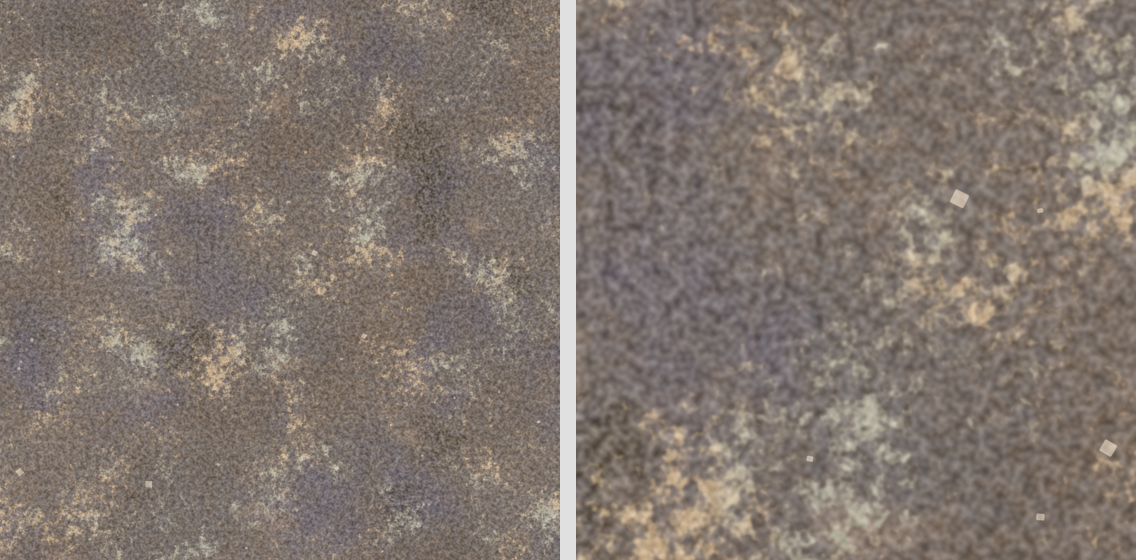
Left, the full canvas; right, a detail of the centre.
A WebGL 2 fragment shader for this texture:

```glsl
#version 300 es
precision highp float;
// Weathered earthen ground: brown grit under broken pale crust, with violet
// stains, dark pitted patches and a few stone chips. Layers of rotated
// gradient noise drive the masks; chips are scattered on a jittered grid.
uniform vec2 u_resolution;
out vec4 fragColor;

const float TAU = 6.2831853;
const vec3 SOIL = vec3(0.487, 0.441, 0.409);
const vec3 VIOLET = vec3(0.435, 0.408, 0.445);
const vec3 PIT = vec3(0.385, 0.350, 0.300);
const vec3 WARM_CRUST = vec3(0.820, 0.715, 0.580);
const vec3 GREY_CRUST = vec3(0.730, 0.720, 0.650);
const vec3 PEACH = vec3(0.660, 0.565, 0.490);
const vec3 CHIP = vec3(0.820, 0.755, 0.680);

vec2 hash2(vec2 p) {
  vec3 q = fract(p.xyx * vec3(0.1031, 0.1030, 0.0973));
  q += dot(q, q.yzx + 33.33);
  return fract((q.xx + q.yz) * q.zy);
}

float cornerSlope(vec2 cell, vec2 corner, vec2 f) {
  float angle = TAU * hash2(cell + corner).x;
  return dot(vec2(cos(angle), sin(angle)), f - corner);
}

float gradientNoise(vec2 p) {
  vec2 cell = floor(p), f = p - cell;
  vec2 w = f * f * f * (f * (f * 6.0 - 15.0) + 10.0);
  float low = mix(cornerSlope(cell, vec2(0, 0), f), cornerSlope(cell, vec2(1, 0), f), w.x);
  float high = mix(cornerSlope(cell, vec2(0, 1), f), cornerSlope(cell, vec2(1, 1), f), w.x);
  return mix(low, high, w.y);
}

// Octaves are rotated so the lattice directions never line up.
float fbm(vec2 p, int octaves, float gain) {
  float sum = 0.0, amplitude = 1.0;
  for (int i = 0; i < octaves; i++) {
    sum += amplitude * gradientNoise(p);
    p = mat2(1.6, 1.2, -1.2, 1.6) * p + 17.3;
    amplitude *= gain;
  }
  return sum;
}

// Coverage of one rotated, slightly rounded chip.
float chipShape(vec2 p, float angle, vec2 halfSize, float edge) {
  float c = cos(angle), s = sin(angle);
  vec2 d = abs(mat2(c, -s, s, c) * p) - halfSize;
  float dist = length(max(d, 0.0)) + min(max(d.x, d.y), 0.0) - 0.001;
  return 1.0 - smoothstep(-edge, edge, dist);
}

float scatterChips(vec2 uv, float cells, float chance, float edge) {
  vec2 home = floor(uv * cells);
  float cover = 0.0;
  for (int y = -1; y <= 1; y++) {
    for (int x = -1; x <= 1; x++) {
      vec2 cell = home + vec2(x, y);
      vec2 place = hash2(cell + 41.0), look = hash2(cell + 97.0);
      float present = step(hash2(cell + 151.0).x, chance);
      float size = mix(0.0008, 0.0050, look.x * look.x * look.x);
      vec2 halfSize = size * vec2(1.0, mix(0.4, 1.0, look.y));
      vec2 offset = uv - (cell + place) / cells;
      cover = max(cover, present * chipShape(offset, TAU * look.y, halfSize, edge));
    }
  }
  return cover;
}

void main() {
  float extent = min(u_resolution.x, u_resolution.y);
  vec2 uv = gl_FragCoord.xy / extent;
  float edge = 0.8 / extent;

  // Shared noise fields, from broad to fine
  vec2 warp = 0.02 * vec2(fbm(uv * 9.0 + 3.1, 3, 0.6), fbm(uv * 9.0 + 58.7, 3, 0.6));
  vec2 p = uv + warp;
  float broad = fbm(p * 3.0 + 11.0, 3, 0.5);
  float cloud = fbm(p * 7.0 + 29.0, 5, 0.65);
  float speck = fbm(uv * 68.0 + 7.0, 3, 0.8);
  float grit = fbm(uv * 112.0 + 83.0, 2, 1.0);
  float hue = fbm(p * 5.0 + 131.0, 4, 0.7);

  // Soil with violet stains and ochre flecks
  float violet = smoothstep(0.0, 0.65, fbm(p * 4.2 + 67.0, 4, 0.6));
  vec3 color = mix(SOIL, VIOLET, 0.75 * violet);
  color += 0.035 * broad + 0.03 * cloud;
  color += vec3(0.035, 0.005, -0.03) * (0.6 * speck + 0.5 * hue) * (1.0 - 0.6 * violet);

  // Dark pitted patches and soft peach smudges
  float dark = smoothstep(0.28, 0.65, fbm(p * 4.5 + 211.0, 4, 0.55));
  color = mix(color, PIT, dark * clamp(0.45 + 0.5 * speck, 0.0, 0.9));
  float smudge = smoothstep(0.42, 0.75, fbm(p * vec2(5.0, 8.0) + 173.0, 3, 0.5));
  color = mix(color, PEACH, 0.55 * smudge);

  // Broken crust and thin wisps along its folds
  float crust = smoothstep(0.1, 0.95, 0.9 * cloud + 0.7 * speck - 0.15 * violet - 0.2 * dark);
  float fold = 1.0 - smoothstep(0.0, 0.05, abs(fbm(p * 6.0 + 239.0, 4, 0.55)));
  crust = max(crust, 0.35 * fold * smoothstep(0.1, 0.6, cloud) * smoothstep(-0.3, 0.4, speck));
  vec3 crustColor = mix(GREY_CRUST, WARM_CRUST, smoothstep(-0.3, 0.35, hue));
  color = mix(color, crustColor, 0.9 * crust);

  // Fine grit, then chips on top
  color += 0.13 * grit * (1.0 + 0.35 * dark);
  float chips = scatterChips(uv, 11.0, 0.3, edge);
  color = mix(color, CHIP + 0.08 * grit, 0.85 * chips);

  fragColor = vec4(clamp(color, 0.0, 1.0), 1.0);
}
```
